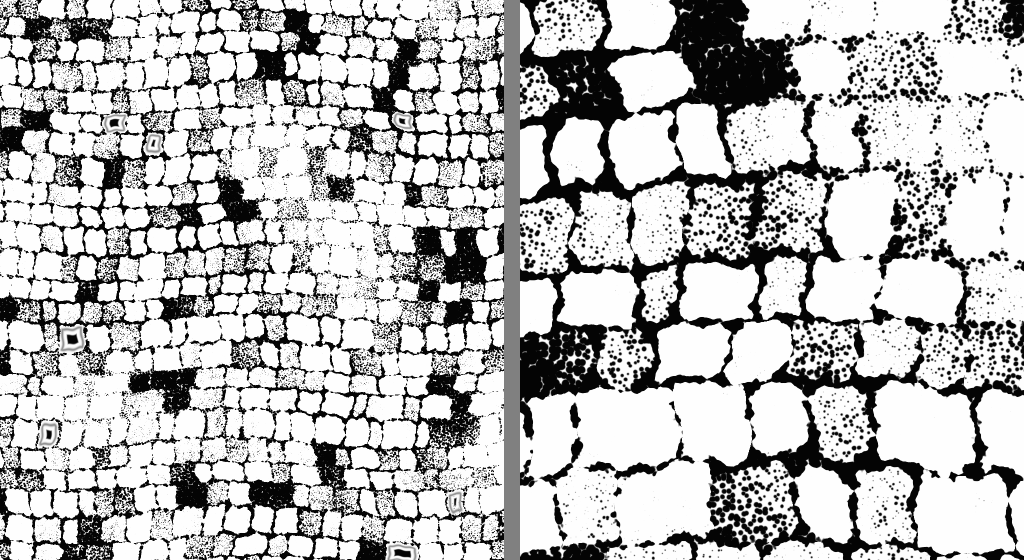
Left: the whole. Right: its middle third, enlarged.
Give the GLSL for this texture, as a WebGL 2 fragment shader.

```glsl
#version 300 es
precision highp float;

// Rows of worn paving stones in stark black and white. Irregular rounded boxes
// form the stones; fine cellular grain, thresholded by a darkness field, gives
// the ragged joints, the speckled faces and the few nearly black stones.

uniform vec2 u_resolution;
out vec4 fragColor;

const float ROWS = 23.5;         // courses per canvas height
const float GRAIN_SCALE = 265.0; // specks per canvas height
const float CLUMP_SCALE = 95.0;  // speck clusters per canvas height
const vec3 CHALK = vec3(0.995);
const vec3 INK = vec3(0.015);

struct Stone {
  vec2 id;
  vec2 local;  // offset from the stone centre
  float dist;  // signed distance to the rim, negative inside
};

vec2 hash2(vec2 p) {
  vec3 q = fract(p.xyx * vec3(0.1031, 0.1030, 0.0973));
  q += dot(q, q.yzx + 33.33);
  return fract((q.xx + q.yz) * q.zy);
}

// Distance to the nearest scattered point
float cellular(vec2 p) {
  vec2 cell = floor(p), f = p - cell;
  float nearest = 4.0;
  for (int y = -1; y <= 1; y++) {
    for (int x = -1; x <= 1; x++) {
      vec2 o = vec2(x, y);
      vec2 v = o + hash2(cell + o) - f;
      nearest = min(nearest, dot(v, v));
    }
  }
  return sqrt(nearest);
}

// Slow variation over the canvas, about -1 to 1
float region(vec2 p, float seed) {
  return 0.5 * sin(p.x * 9.0 + 2.3 * sin(p.y * 6.0 + seed) + seed)
       + 0.5 * sin(p.y * 13.0 + 1.9 * sin(p.x * 8.0 - seed) + seed * 2.0);
}

float roundedBox(vec2 p, vec2 halfSize, float radius) {
  vec2 q = abs(p) - halfSize + radius;
  return length(max(q, 0.0)) + min(max(q.x, q.y), 0.0) - radius;
}

// Slightly tilted joint shared by two neighbours in a row
float columnEdge(float column, float row, float height) {
  vec2 h = hash2(vec2(column, row) + 17.0);
  return column + 0.5 * (h.x - 0.5) + 0.25 * (h.y - 0.5) * (height - 0.5);
}

vec2 warpGrid(vec2 p) {
  vec2 g = p * ROWS;
  g.y += 0.22 * sin(g.x * 0.43 + 0.6 * sin(g.y * 0.3)) + 0.13 * sin(g.y * 1.7);
  g += 0.045 * sin(g.yx * vec2(5.1, 4.3) + vec2(1.0, 2.0));
  return g + 0.02 * sin(g.yx * vec2(11.3, 12.7));
}

Stone findStone(vec2 g) {
  float row = floor(g.y), height = g.y - row;
  vec2 rowHash = hash2(vec2(row, 5.0));
  float x = g.x * mix(0.92, 1.12, rowHash.x) + 9.0 * rowHash.y;
  float column = floor(x);
  if (x < columnEdge(column, row, height)) column -= 1.0;
  else if (x > columnEdge(column + 1.0, row, height)) column += 1.0;
  float left = columnEdge(column, row, height);
  float right = columnEdge(column + 1.0, row, height);

  vec2 id = vec2(column, row), shape = hash2(id + 43.0);
  vec2 halfSize = 0.5 * vec2(right - left, 1.0) - mix(0.02, 0.085, shape.x);
  vec2 local = vec2(x - 0.5 * (left + right), height - 0.5);
  float radius = min(mix(0.09, 0.33, shape.y * shape.y), halfSize.x);
  return Stone(id, local, roundedBox(local, halfSize, radius));
}

// Speck radius on a stone face: below zero is clean, near one is solid
float faceTone(Stone s, vec2 p) {
  vec2 h = hash2(s.id + 91.0);
  float wear = h.x + 0.10 * region(p, 1.7);
  float angle = 6.2832 * h.y;
  float slope = dot(s.local, vec2(cos(angle), sin(angle)));
  return -0.22 + 0.62 * smoothstep(0.35, 0.95, wear)
       + 0.5 * smoothstep(0.88, 0.97, wear) + 0.25 * slope;
}

// Rare stones with a soft grey ring and a dark core
float ringInk(Stone s) {
  float band = (s.dist + 0.11) / 0.05;
  float core = 1.0 - smoothstep(-0.33, -0.26, s.dist);
  return step(0.982, hash2(s.id + 71.0).x) * max(0.45 * exp(-band * band), core);
}

float inkAt(vec2 p) {
  Stone s = findStone(warpGrid(p));
  float clump = cellular(p * CLUMP_SCALE) - 0.5;
  float rim = smoothstep(-0.035, 0.045, s.dist + 0.10 * clump);
  float joint = clamp(0.78 + 0.5 * region(p, 4.1), 0.28, 1.15);
  float speck = mix(faceTone(s, p), joint, rim) + 0.4 * clump;
  float grain = cellular(p * GRAIN_SCALE);
  float ink = 1.0 - smoothstep(speck - 0.12, speck + 0.12, grain);
  return max(ink, ringInk(s));
}

void main() {
  // Average four samples per pixel to smooth the edges
  float ink = 0.0;
  for (int i = 0; i < 4; i++) {
    vec2 offset = vec2(i % 2, i / 2) * 0.5 - 0.25;
    ink += 0.25 * inkAt((gl_FragCoord.xy + offset) / u_resolution.y);
  }
  fragColor = vec4(mix(CHALK, INK, ink), 1.0);
}
```
